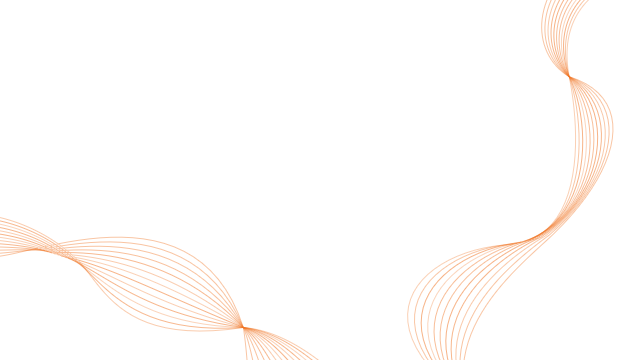
This background is drawn by a Shadertoy shader. Its source:

```glsl
// Two twisting ribbons of fine orange lines on a white ground.

const vec2 CANVAS = vec2(768.0, 432.0);   // design grid, origin lower left
const vec3 PAPER = vec3(1.0);
const vec3 ORANGE = vec3(0.94, 0.45, 0.13);
const int STEPS = 22;

// Cubic Bezier control points
struct Curve { vec2 a, b, c, d; };

float hash(float n) {
    n = fract(n * 0.1031);
    n *= n + 33.33;
    return fract(n * (n + n));
}

vec2 curvePoint(Curve k, float t) {
    float s = 1.0 - t;
    return s * s * s * k.a + 3.0 * s * s * t * k.b + 3.0 * s * t * t * k.c + t * t * t * k.d;
}

Curve blend(Curve u, Curve v, float t) {
    return Curve(mix(u.a, v.a, t), mix(u.b, v.b, t), mix(u.c, v.c, t), mix(u.d, v.d, t));
}

float segmentDistance(vec2 p, vec2 a, vec2 b) {
    vec2 pa = p - a, ba = b - a;
    float h = clamp(dot(pa, ba) / max(dot(ba, ba), 1e-6), 0.0, 1.0);
    return length(pa - ba * h);
}

float curveDistance(vec2 p, Curve k) {
    float nearest = 1e5;
    vec2 start = k.a;
    for (int i = 1; i <= STEPS; i++) {
        vec2 end = curvePoint(k, float(i) / float(STEPS));
        nearest = min(nearest, segmentDistance(p, start, end));
        start = end;
    }
    return nearest;
}

// Area of a pixel covered by a line, also when thinner than the pixel
float lineCoverage(float dist, float width, float pixel) {
    float halfPixel = 0.5 * pixel;
    float inner = max(dist - 0.5 * width, -halfPixel);
    float thin = min(width / pixel, 1.0);
    float soft = 1.0 - smoothstep(-halfPixel, halfPixel, inner);
    return mix(thin * max(1.0 - dist / pixel, 0.0), soft, step(pixel, width));
}

bool outsideHull(vec2 p, Curve u, Curve v, float pad) {
    vec2 low = min(min(min(u.a, u.b), min(u.c, u.d)), min(min(v.a, v.b), min(v.c, v.d)));
    vec2 high = max(max(max(u.a, u.b), max(u.c, u.d)), max(max(v.a, v.b), max(v.c, v.d)));
    return any(lessThan(p, low - pad)) || any(greaterThan(p, high + pad));
}

// Lines spread evenly between two border curves
float ribbon(vec2 p, Curve u, Curve v, int count, float seed, float pixel) {
    if (outsideHull(p, u, v, 2.0 * pixel)) return 0.0;
    float clear = 1.0;
    for (int i = 0; i < count; i++) {
        float t = float(i) / float(count - 1);
        float width = mix(0.36, 0.66, hash(float(i) + seed));
        clear *= 1.0 - lineCoverage(curveDistance(p, blend(u, v, t)), width, pixel);
    }
    return 1.0 - clear;
}

float leftRibbon(vec2 p, float pixel) {
    vec2 knot = vec2(292, 39), lower = vec2(95, 118), upper = vec2(45, 134);
    float tail = ribbon(p, Curve(vec2(-10, 173), vec2(30, 166), vec2(70, 144), lower),
        Curve(vec2(-10, 123.5), vec2(10, 125), vec2(28, 131), upper), 13, 4.0, pixel);
    float belly = ribbon(p, Curve(lower, vec2(125, 86), vec2(148, 17), knot),
        Curve(upper, vec2(130, 154), vec2(250, 170), knot), 13, 4.0, pixel);
    float fan = ribbon(p, Curve(knot, vec2(330, 36), vec2(365, 14), vec2(392, -8)),
        Curve(knot, vec2(294, 27), vec2(296, 7), vec2(297, -8)), 13, 4.0, pixel);
    return max(tail, max(belly, fan));
}

float rightRibbon(vec2 p, float pixel) {
    vec2 knot = vec2(683, 340), outer = vec2(665, 152), inner = vec2(615, 138.5);
    float top = ribbon(p, Curve(vec2(661, 442), vec2(640, 402), vec2(650, 360), knot),
        Curve(vec2(715, 440), vec2(682, 414), vec2(676, 377), knot), 11, 31.0, pixel);
    float bend = ribbon(p, Curve(knot, vec2(765, 314), vec2(745, 230), outer),
        Curve(knot, vec2(695, 282), vec2(705, 150), inner), 11, 31.0, pixel);
    float bowl = ribbon(p, Curve(outer, vec2(634, 122), vec2(562, 67), vec2(556, -8)),
        Curve(inner, vec2(530, 136), vec2(445, 77), vec2(515, -8)), 11, 31.0, pixel);
    return max(top, max(bend, bowl));
}

void mainImage(out vec4 fragColor, in vec2 fragCoord) {
    vec2 p = fragCoord / iResolution.xy * CANVAS;
    float pixel = CANVAS.y / iResolution.y;
    float ink = max(leftRibbon(p, pixel), rightRibbon(p, pixel));
    fragColor = vec4(mix(PAPER, ORANGE, ink), 1.0);
}
```
